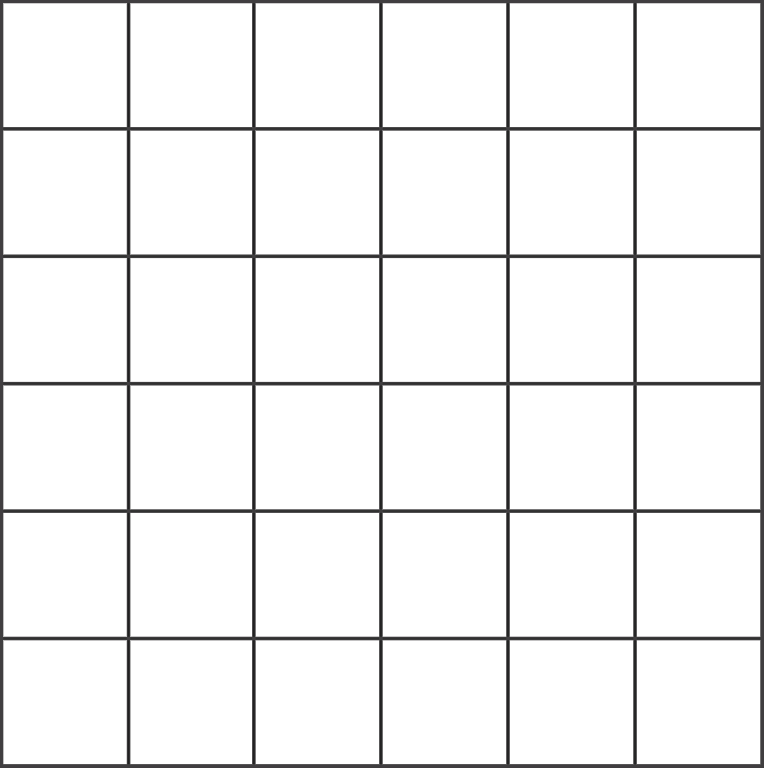
Write a Shadertoy shader that draws this pattern.

```glsl
// Six by six square grid of thin charcoal lines on white, closed by a frame.

const float CELLS = 6.0;                        // cells across and down
const vec2 FIRST_LINE = vec2(0.0020, 0.0027);   // centre of the left and bottom lines
const vec2 PITCH = vec2(0.1663, 0.1659);        // line spacing, as a share of the canvas
const float COLUMN_TRIM = 0.0023;               // the second column is this much narrower
const float HALF_WIDTH = 0.00235;               // half line width, in canvas heights
const float CORE_HALF_WIDTH = 0.0011;           // half width of the darker line core

const vec3 PAPER = vec3(1.0);
const vec3 INK = vec3(0.25, 0.245, 0.25);
const vec3 COLUMN_CORE = vec3(0.125);
const vec3 ROW_CORE = vec3(0.19);

// Antialiased coverage of a band around each axis distance.
vec2 bandCoverage(vec2 dist, float halfWidth) {
    return clamp((halfWidth - dist) * iResolution.y + 0.5, 0.0, 1.0);
}

void mainImage(out vec4 fragColor, in vec2 fragCoord) {
    vec2 uv = fragCoord / iResolution.xy;

    // Close up the second column by shifting everything past its middle.
    uv.x += COLUMN_TRIM * step(FIRST_LINE.x + 1.5 * PITCH.x, uv.x);

    // Clamping carries the frame out to the canvas edge.
    vec2 grid = clamp((uv - FIRST_LINE) / PITCH, 0.0, CELLS);
    vec2 lineId = round(grid);
    vec2 dist = abs(grid - lineId) * PITCH * iResolution.xy / iResolution.y;

    vec2 line = bandCoverage(dist, HALF_WIDTH);

    // Inner lines have a darker core that fades at the crossings.
    vec2 inner = step(0.5, lineId) * step(lineId, vec2(CELLS - 0.5));
    vec2 core = bandCoverage(dist, CORE_HALF_WIDTH) * inner * (1.0 - line.yx);

    vec3 ink = mix(INK, COLUMN_CORE, core.x);
    ink = mix(ink, ROW_CORE, core.y);

    float coverage = max(line.x, line.y);
    fragColor = vec4(mix(PAPER, ink, coverage), 1.0);
}
```
